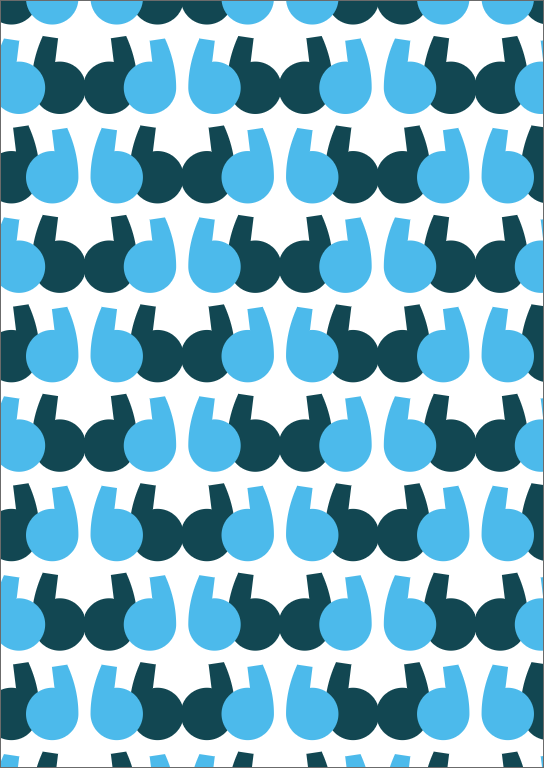
A WebGL 2 fragment shader for this pattern:

```glsl
#version 300 es
precision highp float;
// Rows of mirrored drop shapes: round bodies with a slanted, curved tail.
// Each tile is folded about its middle, so one light and one dark drop make
// a group of four; every other row slides by half a tile.

#define TILES_PER_HEIGHT 3.928
#define ROW_PITCH 0.4575
#define ORIGIN vec2(0.432, -0.181)
#define BODY_RADIUS 0.134
#define TAIL_HEIGHT 0.2522
#define TAIL_LEAN 0.0573
#define LIGHT_OFFSET 0.335
#define DARK_OFFSET 0.1263
#define DARK_TAIL_SHIFT vec2(-0.0102, 0.0128)
#define FRAME_WIDTH 0.0013

uniform vec2 u_resolution;
out vec4 fragColor;

const vec3 PAPER = vec3(1.0);
const vec3 LIGHT_BLUE = vec3(0.30, 0.73, 0.92);
const vec3 DARK_TEAL = vec3(0.07, 0.28, 0.32);
const vec3 FRAME_GREY = vec3(0.42);

// Tail between a parabolic outer edge, a slanted inner edge and a sloping top.
float tailDistance(vec2 p) {
    float rise = p.y / TAIL_HEIGHT;
    float slope = 2.0 * TAIL_LEAN * rise / TAIL_HEIGHT;
    float outer = (TAIL_LEAN * rise * rise - BODY_RADIUS - p.x) / sqrt(1.0 + slope * slope);
    float inner = (p.x - 0.123 * p.y + 0.028) / length(vec2(1.0, 0.123));
    float top = (p.y + 0.15 * p.x - 0.2407) / length(vec2(1.0, 0.15));
    return max(max(outer, inner), max(top, -p.y));
}

float dropDistance(vec2 p, vec2 tailShift) {
    return min(length(p) - BODY_RADIUS, tailDistance(p - tailShift));
}

float coverage(float d, float pixel) {
    return clamp(0.5 - d / pixel, 0.0, 1.0);
}

void main() {
    float pixel = TILES_PER_HEIGHT / u_resolution.y;
    vec2 p = gl_FragCoord.xy * pixel - ORIGIN;

    // Find the row, shift odd rows, then fold the tile about its middle.
    float row = floor((p.y + BODY_RADIUS + 0.01) / ROW_PITCH);
    p.y -= row * ROW_PITCH;
    p.x = abs(fract(p.x + 0.5 + 0.5 * mod(row, 2.0)) - 0.5);

    // Light drops lie over the dark ones.
    float dark = dropDistance(vec2(DARK_OFFSET - p.x, p.y), DARK_TAIL_SHIFT);
    float light = dropDistance(vec2(LIGHT_OFFSET - p.x, p.y), vec2(0.0));
    vec3 color = mix(PAPER, DARK_TEAL, coverage(dark, pixel));
    color = mix(color, LIGHT_BLUE, coverage(light, pixel));

    // Hairline frame around the sheet.
    vec2 border = min(gl_FragCoord.xy, u_resolution - gl_FragCoord.xy) / u_resolution.y;
    float frame = coverage(min(border.x, border.y) - FRAME_WIDTH, 1.0 / u_resolution.y);
    color = mix(color, FRAME_GREY, frame);

    fragColor = vec4(color, 1.0);
}
```
